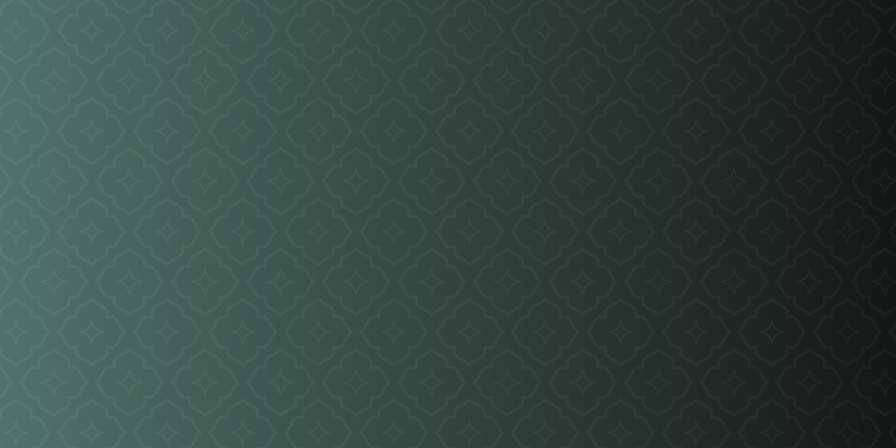
Give the GLSL for this pattern, as a Shadertoy shader.

```glsl
const vec2 PERIOD = vec2(0.1687, 0.2245);   // lattice cell, in canvas heights
const vec2 ANCHOR = vec2(0.7948, 0.5953);   // centre of one motif
const vec3 SAGE = vec3(0.318, 0.446, 0.411);
const vec3 CHARCOAL = vec3(0.080, 0.089, 0.084);
const vec3 LINE_GLOW = vec3(0.030, 0.033, 0.032);

float segmentDistance(vec2 p, vec2 a, vec2 b) {
    vec2 ab = b - a;
    vec2 ap = p - a;
    return length(ap - ab * clamp(dot(ap, ab) / dot(ab, ab), 0.0, 1.0));
}

float stroke(float dist, float width, float pixel) {
    return 1.0 - smoothstep(-0.5 * pixel, 0.5 * pixel, dist - 0.5 * width);
}

// Fold the plane into the octant above the diagonal
vec2 foldOctant(vec2 p) {
    p = abs(p);
    return p.x > p.y ? p.yx : p;
}

vec2 repeatCell(vec2 p, vec2 period) {
    return p - period * round(p / period);
}

// Half of one pointed ogee lobe, from its tip to the notch
float quatrefoilDistance(vec2 q) {
    vec2 tip = vec2(0.0, 0.0735);
    vec2 neck = vec2(0.010, 0.0655);
    vec2 shoulder = vec2(0.027, 0.0565);
    vec2 side = vec2(0.034, 0.048);
    vec2 notch = vec2(0.034, 0.034);
    float d = segmentDistance(q, tip, neck);
    d = min(d, segmentDistance(q, neck, shoulder));
    d = min(d, segmentDistance(q, shoulder, side));
    return min(d, segmentDistance(q, side, notch));
}

// Concave four-pointed star outline
float starDistance(vec2 q, float radius) {
    vec2 tip = vec2(0.0, radius);
    vec2 waist = radius * vec2(0.17, 0.47);
    vec2 corner = radius * vec2(0.31);
    return min(segmentDistance(q, tip, waist), segmentDistance(q, waist, corner));
}

float motif(vec2 p, float starRadius, float pixel) {
    vec2 q = foldOctant(p);
    float frame = stroke(quatrefoilDistance(q), 0.0066, pixel);
    float star = stroke(starDistance(q, starRadius), 0.0044, pixel);
    return max(frame, star);
}

void mainImage(out vec4 fragColor, in vec2 fragCoord) {
    float pixel = 1.0 / iResolution.y;
    vec2 p = fragCoord * pixel - ANCHOR;

    // Two interleaved lattices with slightly different stars
    float lines = motif(repeatCell(p, PERIOD), 0.028, pixel);
    lines = max(lines, motif(repeatCell(p - 0.5 * PERIOD, PERIOD), 0.025, pixel));

    vec3 background = mix(SAGE, CHARCOAL, fragCoord.x / iResolution.x);
    fragColor = vec4(background + LINE_GLOW * lines, 1.0);
}
```
